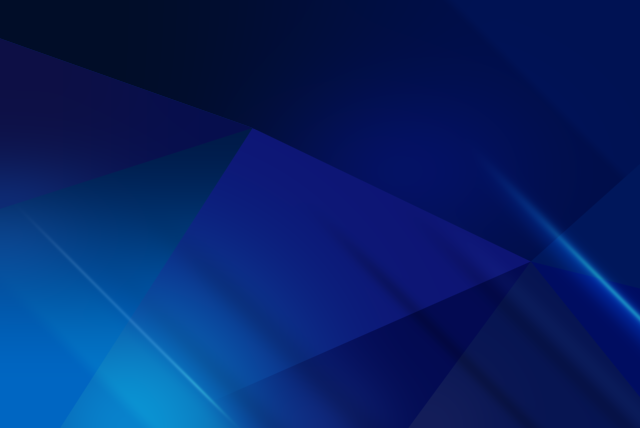
This background is drawn by a WebGL 2 fragment shader. Its source:

```glsl
#version 300 es
precision highp float;
// Dark blue faceted backdrop: large flat polygons cut by straight edges, each
// with its own soft gradient, lit from the lower left. Diagonal light and
// shadow bands, and two thin glints, run down to the right across the facets.
uniform vec2 u_resolution;
out vec4 fragColor;

// Smooth half-plane: 1 to the left of the line from a to b.
float leftOf(vec2 p, vec2 a, vec2 b) {
    vec2 d = normalize(b - a);
    float dist = d.x * (p.y - a.y) - d.y * (p.x - a.x);
    float w = 0.8 / u_resolution.y;
    return smoothstep(-w, w, dist);
}

// Soft bump of width w around c.
float band(float x, float c, float w) {
    float t = (x - c) / w;
    return exp(-t * t);
}

// Round glow of radius r around c.
float glow(vec2 p, vec2 c, vec2 r) {
    vec2 q = (p - c) / r;
    return exp(-dot(q, q));
}

vec3 facets(vec2 p) {
    // Corners where the facets meet
    vec2 peak = vec2(0.592, 0.701), hub = vec2(1.244, 0.389);
    float belowRoof = leftOf(p, peak, vec2(0.0, 0.910));
    float belowSlope = leftOf(p, hub, peak);

    // Dark sky
    vec3 col = mix(vec3(0.005, 0.05, 0.155), vec3(0.0, 0.055, 0.285), smoothstep(0.2, 1.2, p.x));
    col += vec3(0.015, 0.015, 0.13) * glow(p, vec2(0.92, 0.6), vec2(0.3, 0.2));
    col += vec3(0.0, 0.015, 0.04) * smoothstep(2.03, 2.07, p.x + p.y);

    // Central facet, with light spreading from the bottom
    float light = glow(p, vec2(0.3, 0.0), vec2(0.37));
    vec3 central = mix(vec3(0.05, 0.08, 0.455), vec3(0.03, 0.51, 0.80), light);
    col = mix(col, central, belowRoof * belowSlope);

    // Lower facet, dark towards the hub
    vec3 lower = mix(central, vec3(0.01, 0.04, 0.32), smoothstep(0.45, 0.98, p.x));
    lower += vec3(0.035, 0.07, 0.09) * glow(p, vec2(0.78, 0.0), vec2(0.16, 0.14));
    col = mix(col, lower, leftOf(p, hub, vec2(0.566, 0.092)) * belowSlope);

    // Left facet, brightening downwards
    vec3 left = mix(vec3(0.0, 0.40, 0.76), vec3(0.0, 0.10, 0.28), smoothstep(0.1, 0.72, p.y));
    left += vec3(0.04, 0.04, 0.07) * glow(p, vec2(0.0, 0.45), vec2(0.2, 0.12));
    col = mix(col, left, belowRoof * leftOf(p, vec2(0.141, 0.0), peak));

    // Violet wedge at the upper left
    vec3 wedge = mix(vec3(0.05, 0.06, 0.27), vec3(0.025, 0.055, 0.30), smoothstep(0.1, 0.5, p.x));
    wedge += vec3(0.0, 0.11, 0.19) * glow(p, vec2(0.0, 0.5), vec2(0.3, 0.13));
    col = mix(col, wedge, belowRoof * leftOf(p, vec2(0.0, 0.512), peak));

    // Fan of three facets to the right of the hub
    vec3 fan = vec3(0.025, 0.08, 0.32);
    fan += vec3(0.05, 0.035, 0.03) * glow(p, vec2(1.0, 0.0), vec2(0.18));
    fan = mix(fan, vec3(0.0, 0.05, 0.38), leftOf(p, hub, vec2(1.5, 0.072)));
    fan = mix(fan, vec3(0.0, 0.09, 0.355), leftOf(p, hub, vec2(1.5, 0.326)));
    float inFan = leftOf(p, hub, vec2(0.957, 0.0)) * leftOf(p, vec2(1.465, 0.586), hub);
    return mix(col, fan, inFan);
}

void main() {
    vec2 p = gl_FragCoord.xy / u_resolution * vec2(1.5, 1.0);
    float s = p.x + p.y; // constant along the diagonal bands
    vec3 col = facets(p);

    // Cyan beams in the lower left
    float low = 1.0 - smoothstep(0.05, 0.45, p.y);
    float beam = smoothstep(0.32, 0.38, s) * (1.0 - smoothstep(0.50, 0.60, s));
    col += vec3(0.01, 0.07, 0.03) * beam * low;
    col *= 1.0 - 0.10 * band(s, 0.64, 0.04) * low;

    // Soft shadow and light bands across the middle
    float middle = 1.0 - smoothstep(0.3, 0.55, p.y);
    col *= 1.0 - middle * (0.20 * band(s, 1.245, 0.025) + 0.12 * band(s, 0.86, 0.05));
    col += vec3(0.015, 0.025, 0.03) * band(s, 1.53, 0.035) * middle;
    col *= 1.0 - 0.14 * band(s, 1.47, 0.03) * middle;

    // Thin pale glint on the left
    float run = smoothstep(0.02, 0.2, p.x) * (1.0 - smoothstep(0.45, 0.56, p.x));
    col += vec3(0.09, 0.08, 0.06) * band(s, 0.558, 0.006) * run;
    col += vec3(0.03, 0.10, 0.03) * band(s, 0.560, 0.005) * band(p.x, 0.47, 0.06);

    // Green glint with a blue halo on the right
    float halo = smoothstep(1.08, 1.38, p.x);
    col += vec3(0.0, 0.07, 0.17) * band(s, 1.735, 0.04) * halo;
    col += vec3(0.02, 0.14, 0.16) * band(s, 1.755, 0.018) * halo;
    col += vec3(0.07, 0.27, 0.08) * band(s, 1.756, 0.008) * smoothstep(1.25, 1.45, p.x);

    fragColor = vec4(clamp(col, 0.0, 1.0), 1.0);
}
```
